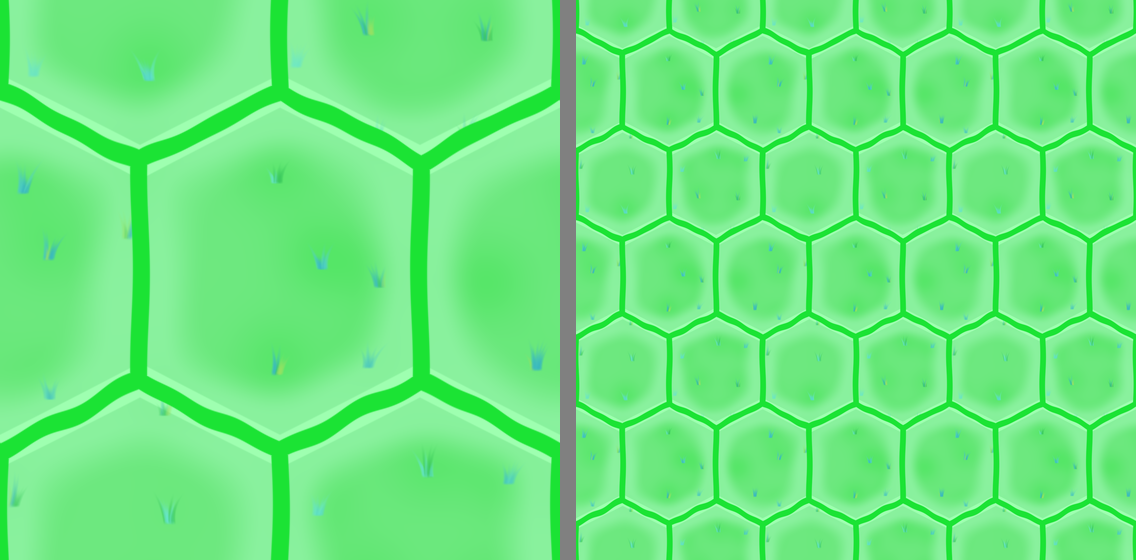
Left: one tile. Right: repeated 3 by 3.
Write a WebGL 1 fragment shader that draws this pattern.

```glsl
precision highp float;

uniform vec2 u_resolution;

const float TAU = 6.2831853;
const float GRID = 5.0; // tuft cells per side

float hash(vec2 p) {
  return fract(sin(dot(p, vec2(127.1, 311.7))) * 4375.85);
}

// Distances to the upright and slanted sides; softness rounds the top corner
vec2 hexSides(vec2 q, float softness) {
  q = vec2(sqrt(q.x * q.x + softness), abs(q.y));
  return vec2(0.25 - abs(q.x), 0.2795 - dot(q, vec2(0.454, 0.891)));
}

// Offset from the centre of the enclosing cell, in two staggered rows
vec2 cellOffset(vec2 p) {
  vec2 a = vec2(mod(p.x + 0.25, 0.5) - 0.25, fract(p.y) - 0.5);
  vec2 b = vec2(mod(p.x, 0.5) - 0.25, fract(p.y + 0.5) - 0.5);
  vec2 sa = hexSides(a, 0.0), sb = hexSides(b, 0.0);
  return min(sa.x, sa.y) > min(sb.x, sb.y) ? a : b;
}

vec2 wobble(vec2 p) {
  return vec2(0.0025 * sin(TAU * (3.0 * p.y + p.x)),
              0.0035 * sin(TAU * (5.0 * p.x + 2.0 * p.y))
            + 0.0022 * sin(TAU * (9.0 * p.x - p.y) + 1.3));
}

vec3 bladeColour(float h) {
  vec3 c = mix(vec3(0.20, 0.70, 0.76), vec3(0.40, 0.90, 0.82), smoothstep(0.0, 0.6, h));
  c = mix(c, vec3(0.22, 0.78, 0.36), step(0.68, h));
  return mix(c, vec3(0.60, 0.88, 0.38), step(0.9, h));
}

// Blends one fan of curved blades, rooted at the origin, over the ground
vec3 drawTuft(vec3 ground, vec2 q, vec2 id, float strength, float px) {
  float size = mix(0.045, 0.075, hash(id + 3.7));
  float skew = (hash(id + 8.1) - 0.5) * 0.5;
  float tone = hash(id + 5.3);
  for (int i = 0; i < 7; i++) {
    float k = float(i) - 3.0;
    float h = hash(id + vec2(k * 1.7, 21.0));
    float len = size * mix(0.45, 1.0, h);
    float t = q.y / len;
    float lean = k * 0.13 + (h - 0.5) * 0.3;
    float spine = k * 0.0022 + len * (lean * t * t - skew * t);
    float width = 0.0034 * (1.0 - 0.85 * clamp(t, 0.0, 1.0));
    float ink = 1.0 - smoothstep(width - px, width + px + 0.001, abs(q.x - spine));
    ink *= smoothstep(-0.04, 0.12, t) * (1.0 - smoothstep(0.25, 1.0, t));
    ground = mix(ground, bladeColour(fract(tone + 0.35 * h)), ink * strength);
  }
  return ground;
}

void main() {
  vec2 uv = gl_FragCoord.xy / u_resolution;
  float px = 1.0 / min(u_resolution.x, u_resolution.y);

  // One row is slightly taller than the other
  vec2 p = uv - vec2(0.0, 0.0157);
  p.y += 0.009 * sin(TAU * p.y);
  vec2 q = cellOffset(p);

  // Dark glow around every tuft
  vec2 home = floor(uv * GRID);
  float glow = 0.0;
  for (int j = -1; j <= 1; j++) {
    for (int i = -1; i <= 1; i++) {
      vec2 cell = home + vec2(float(i), float(j));
      vec2 id = mod(cell, GRID);
      vec2 root = (cell + 0.12 + 0.76 * vec2(hash(id), hash(id + 17.3))) / GRID;
      vec2 d = uv - root - vec2(0.0, 0.025);
      glow += exp(-170.0 * dot(d, d)) * hash(id + 31.9);
    }
  }

  // Pale rim fading into a rounded, mottled middle
  vec2 soft = hexSides(q, 0.004);
  float depth = -0.03 * log(exp(-soft.x / 0.03) + exp(-soft.y / 0.03));
  depth += 0.007 * sin(TAU * (2.0 * uv.x + uv.y) + 0.6) + 0.006 * sin(TAU * (uv.x - 3.0 * uv.y));
  float middle = smoothstep(0.03, 0.105, depth);
  vec3 colour = mix(vec3(0.54, 0.945, 0.62), vec3(0.43, 0.91, 0.50), middle);
  colour = mix(colour, vec3(0.33, 0.90, 0.40), min(glow, 1.0) * mix(0.12, 0.95, middle));

  // Bright bevel along the slanted sides
  float slant = hexSides(q, 0.0).y;
  colour = mix(vec3(0.62, 1.0, 0.69), colour, smoothstep(0.027 - px, 0.027 + px, slant));

  // Scattered grass, fainter on the rim
  for (int j = -1; j <= 1; j++) {
    for (int i = -1; i <= 1; i++) {
      vec2 cell = home + vec2(float(i), float(j));
      vec2 id = mod(cell, GRID);
      vec2 root = (cell + 0.12 + 0.76 * vec2(hash(id), hash(id + 17.3))) / GRID;
      float strength = mix(0.32, 0.6, middle) * step(0.08, hash(id + 44.2));
      colour = drawTuft(colour, uv - root, id, strength, px);
    }
  }

  // Hand-drawn outlines
  vec2 sides = hexSides(cellOffset(p + wobble(p)), 0.0);
  float edge = min(sides.x, sides.y);
  colour = mix(vec3(0.105, 0.89, 0.205), colour, smoothstep(0.0152 - px, 0.0152 + px, edge));

  gl_FragColor = vec4(colour, 1.0);
}
```
